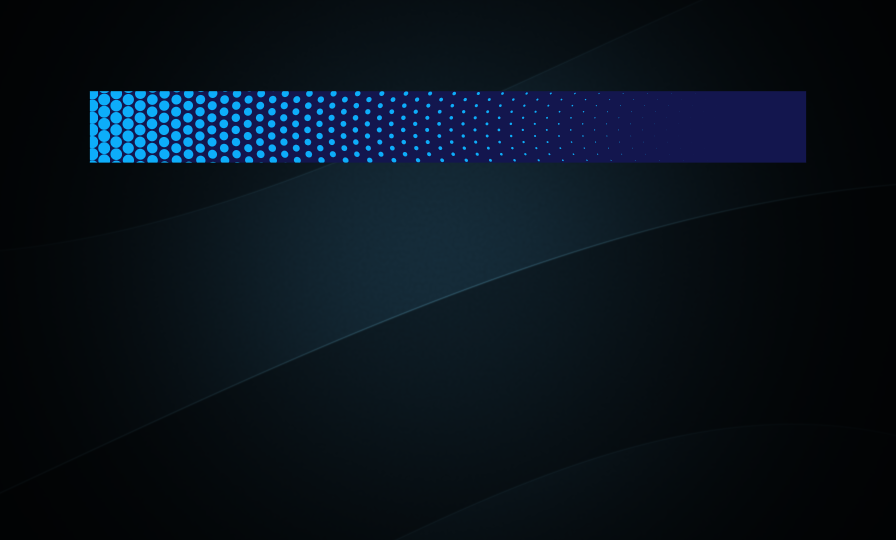
This background is drawn by a Shadertoy shader. Its source:

```glsl
// Dark teal backdrop with a soft glow, sweeping curves and a halftone banner.

// Lengths are fractions of the canvas width; the canvas is HEIGHT tall.
const float HEIGHT = 0.6;

const vec3 BASE_COLOR   = vec3(0.004, 0.008, 0.011);
const vec3 GLOW_COLOR   = vec3(0.078, 0.162, 0.212);
const vec3 RIM_COLOR    = vec3(0.10, 0.17, 0.19);
const vec3 BANNER_COLOR = vec3(0.075, 0.086, 0.305);
const vec3 DOT_COLOR    = vec3(0.05, 0.68, 0.98);

const vec2  GLOW_CENTER = vec2(0.488, 0.319);
const float GLOW_RADIUS = 0.30;

// Cubic coefficients of each curve, constant term first.
const vec4 UPPER_CURVE  = vec4(0.3216, 0.0951, 0.552, -0.280);
const vec4 MIDDLE_CURVE = vec4(0.0521, 0.4626, 0.020, -0.1398);
const vec4 LOWER_CURVE  = vec4(-0.1947, 0.3007, 0.560, -0.550);
const float RIM_WIDTH   = 0.0011;

const vec2  BANNER_MIN  = vec2(0.1003, 0.4193);
const vec2  BANNER_MAX  = vec2(0.8997, 0.4987);
const vec2  DOT_PITCH   = vec2(0.01335, 0.01349);
const vec2  DOT_ORIGIN  = vec2(0.1029, 0.4961);
const float DOT_RADIUS  = 0.0068;
const float DOT_FADE    = 0.707;   // distance over which dots shrink to nothing
const float DOT_BOW     = 0.01;    // sideways bend of the columns

const float GRAIN_SCALE  = 230.0;
const float GRAIN_AMOUNT = 0.07;

vec2 hashGradient(vec2 cell) {
    vec2 h = vec2(dot(cell, vec2(127.1, 311.7)), dot(cell, vec2(269.5, 183.3)));
    return 2.0 * fract(sin(h) * 43758.5) - 1.0;
}

float gradientNoise(vec2 p) {
    vec2 i = floor(p), f = fract(p);
    vec2 u = f * f * (3.0 - 2.0 * f);
    vec2 e = vec2(1.0, 0.0);
    float low  = mix(dot(hashGradient(i), f),
                     dot(hashGradient(i + e), f - e), u.x);
    float high = mix(dot(hashGradient(i + e.yx), f - e.yx),
                     dot(hashGradient(i + e.xx), f - e.xx), u.x);
    return mix(low, high, u.y);
}

// Approximate signed distance to a cubic curve, positive above it.
float curveDistance(vec2 p, vec4 c) {
    float height = c.x + p.x * (c.y + p.x * (c.z + p.x * c.w));
    float slope = c.y + p.x * (2.0 * c.z + 3.0 * p.x * c.w);
    return (p.y - height) / sqrt(1.0 + slope * slope);
}

// Antialiased fill of a signed distance.
float coverage(float d, float pixel) {
    return clamp(0.5 - d / pixel, 0.0, 1.0);
}

float rim(float d, float pixel) {
    float width = max(RIM_WIDTH, 0.7 * pixel);
    return exp(-d * d / (width * width)) * RIM_WIDTH / width;
}

float boxDistance(vec2 p, vec2 lower, vec2 upper) {
    vec2 q = abs(p - 0.5 * (lower + upper)) - 0.5 * (upper - lower);
    return max(q.x, q.y);
}

// Staggered columns of dots that shrink toward the right.
float halftone(vec2 p, float pixel) {
    vec2 halfSize = 0.5 * (BANNER_MAX - BANNER_MIN);
    float lift = (p.y - BANNER_MIN.y - halfSize.y) / halfSize.y;
    p.x -= DOT_BOW * (p.x - BANNER_MIN.x) * lift * lift;
    vec2 q = (p - DOT_ORIGIN) / DOT_PITCH;
    float column = floor(q.x + 0.5);
    q.y += 0.5 * mod(column, 2.0);
    vec2 offset = (fract(q + 0.5) - 0.5) * DOT_PITCH;
    float along = column * DOT_PITCH.x / DOT_FADE;
    float radius = DOT_RADIUS * pow(clamp(1.0 - along, 0.0, 1.0), 1.5);
    return coverage(length(offset) - radius, pixel) * min(1.0, 1.5 * radius / pixel);
}

void mainImage(out vec4 fragColor, in vec2 fragCoord) {
    vec2 p = fragCoord / iResolution.xy * vec2(1.0, HEIGHT);
    float pixel = 1.0 / iResolution.x;

    // Glow, shaded separately in each band between the curves
    float upper  = curveDistance(p, UPPER_CURVE);
    float middle = curveDistance(p, MIDDLE_CURVE);
    float lower  = curveDistance(p, LOWER_CURVE);
    vec2 toGlow = (p - GLOW_CENTER) / GLOW_RADIUS;
    float glow = exp(-dot(toGlow, toGlow));
    float shade = mix(0.72, 1.0, coverage(upper, pixel));
    shade = mix(shade, 0.66, coverage(middle, pixel));
    shade = mix(shade, 0.95, coverage(lower, pixel));
    float grain = 1.0 + GRAIN_AMOUNT * gradientNoise(p * GRAIN_SCALE);
    vec3 color = BASE_COLOR + GLOW_COLOR * glow * shade * grain;

    // Thin highlights along the curves
    float rims = 0.3 * rim(upper, pixel) + 0.75 * rim(middle, pixel) + 0.3 * rim(lower, pixel);
    color += RIM_COLOR * rims * (0.15 + 0.85 * glow);

    // Banner
    vec3 banner = mix(BANNER_COLOR, DOT_COLOR, halftone(p, pixel));
    color = mix(color, banner, coverage(boxDistance(p, BANNER_MIN, BANNER_MAX), pixel));

    fragColor = vec4(color, 1.0);
}
```
